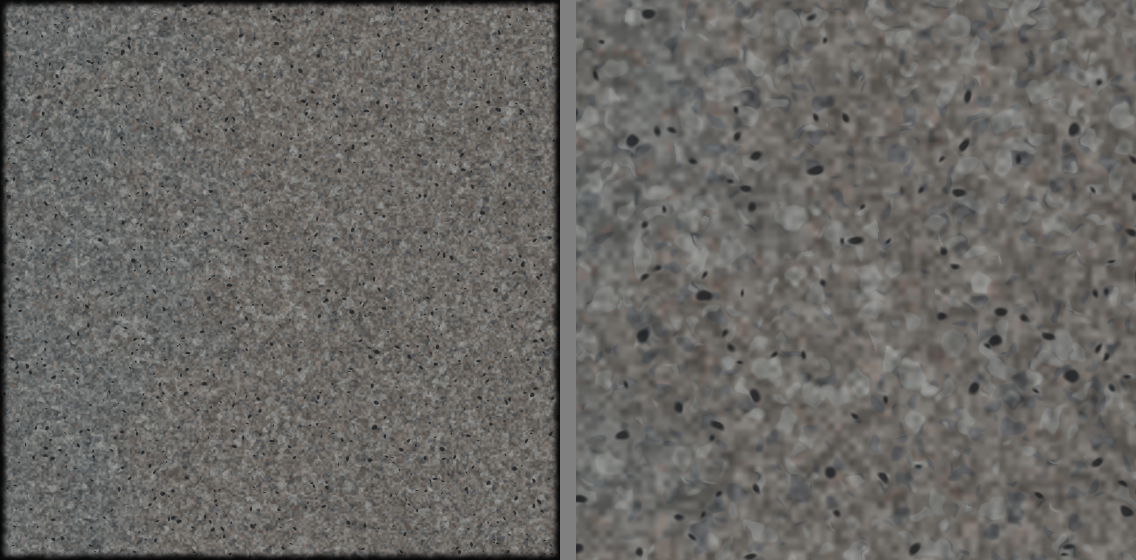
Left: the whole. Right: its middle third, enlarged.
Reproduce this texture procedurally as a three.js fragment shader.

```glsl
// A slab of fine grey granite with pale flakes, blue-grey grains, black specks and a dark rim.
varying vec2 vUv;

const vec3 WARM_STONE = vec3(0.424, 0.409, 0.393);
const vec3 COOL_STONE = vec3(0.402, 0.412, 0.408);
const vec3 PALE_FLAKE = vec3(0.500, 0.506, 0.497);
const vec3 BLUE_GRAIN = vec3(0.322, 0.338, 0.353);
const vec3 PINK_GRAIN = vec3(0.448, 0.398, 0.372);
const vec3 BLACK_SPECK = vec3(0.115, 0.125, 0.135);
const vec3 RIM_COLOR = vec3(0.035);

const float FLAKE_CELLS = 74.0;
const float BLUE_CELLS = 96.0;
const float PINK_CELLS = 84.0;
const float SPECK_CELLS = 88.0;
const float COARSE_GRAIN = 125.0;
const float FINE_GRAIN = 235.0;
const float GRAIN_CONTRAST = 0.15;
const float EDGE_SOFTNESS = 0.0014;
const float RIM_WIDTH = 0.017;

float hash(vec2 p) {
  vec3 q = fract(vec3(p.xyx) * 0.1031);
  q += dot(q, q.yzx + 33.33);
  return fract((q.x + q.y) * q.z);
}

vec2 hash2(vec2 p) {
  return vec2(hash(p + 17.3), hash(p + 71.9));
}

float noise(vec2 p) {
  vec2 i = floor(p);
  vec2 f = fract(p);
  f = f * f * (3.0 - 2.0 * f);
  float low = mix(hash(i), hash(i + vec2(1.0, 0.0)), f.x);
  float high = mix(hash(i + vec2(0.0, 1.0)), hash(i + 1.0), f.x);
  return mix(low, high, f.y);
}

// Coverage of randomly placed, turned and stretched grains; radii are in cells.
float grains(vec2 uv, float cells, float chance, vec2 radii, float seed) {
  vec2 p = uv * cells;
  vec2 home = floor(p);
  float softness = EDGE_SOFTNESS * cells;
  float cover = 0.0;
  for (int y = -1; y <= 1; y++) {
    for (int x = -1; x <= 1; x++) {
      vec2 cell = home + vec2(float(x), float(y));
      vec2 id = cell + seed;
      vec2 d = p - cell - hash2(id);
      float angle = 6.2832 * hash(id + 5.7);
      float c = cos(angle);
      float s = sin(angle);
      d = mat2(c, -s, s, c) * d;
      d *= vec2(0.8, 1.0 + 0.6 * hash(id + 9.1));
      float size = hash(id + 13.4);
      float radius = mix(radii.x, radii.y, size * size);
      float present = step(hash(id + 29.6), chance);
      float shape = 1.0 - smoothstep(radius - softness, radius + softness, length(d));
      cover = max(cover, present * shape);
    }
  }
  return cover;
}

vec3 granite(vec2 uv) {
  // Broad drift from cool stone at the left to warm stone, with cloudy patches.
  float patches = noise(uv * 13.0 + 4.0);
  float clusters = noise(uv * 34.0 + 50.0);
  float warmth = smoothstep(0.05, 0.5, uv.x + 0.5 * (patches - 0.5));
  vec3 color = mix(COOL_STONE, WARM_STONE, warmth);

  // Bent coordinates give the grains ragged outlines.
  vec2 bend = vec2(noise(uv * 170.0), noise(uv * 170.0 + 37.0)) - 0.5;
  vec2 p = uv + 0.007 * bend;

  float density = 0.4 * patches + 0.6 * clusters;
  float pink = grains(p, PINK_CELLS, 0.25, vec2(0.18, 0.5), 300.0);
  float blue = grains(p, BLUE_CELLS, 0.15 + 0.55 * density, vec2(0.18, 0.52), 500.0);
  float pale = grains(p, FLAKE_CELLS, 0.2 + 0.55 * density, vec2(0.17, 0.56), 700.0);
  color = mix(color, PINK_GRAIN, 0.6 * pink);
  color = mix(color, BLUE_GRAIN, 0.75 * blue);
  color = mix(color, PALE_FLAKE, 0.8 * pale);

  // Mottled crystal texture at two sizes.
  float coarse = noise(p * COARSE_GRAIN + 11.0) - 0.5;
  float fine = noise(uv * FINE_GRAIN + 83.0) - 0.5;
  color += GRAIN_CONTRAST * (0.8 * coarse + fine);

  float specks = grains(uv + 0.002 * bend, SPECK_CELLS, 0.11, vec2(0.13, 0.33), 900.0);
  return mix(color, BLACK_SPECK, 0.85 * specks);
}

void main() {
  // Soft, slightly ragged dark rim around the slab.
  vec2 inset = min(vUv, 1.0 - vUv);
  float ragged = 0.004 * (noise(vUv * 95.0 + 21.0) - 0.5);
  vec2 lit = smoothstep(vec2(0.0), vec2(RIM_WIDTH), inset + ragged);
  gl_FragColor = vec4(mix(RIM_COLOR, granite(vUv), lit.x * lit.y), 1.0);
}
```
